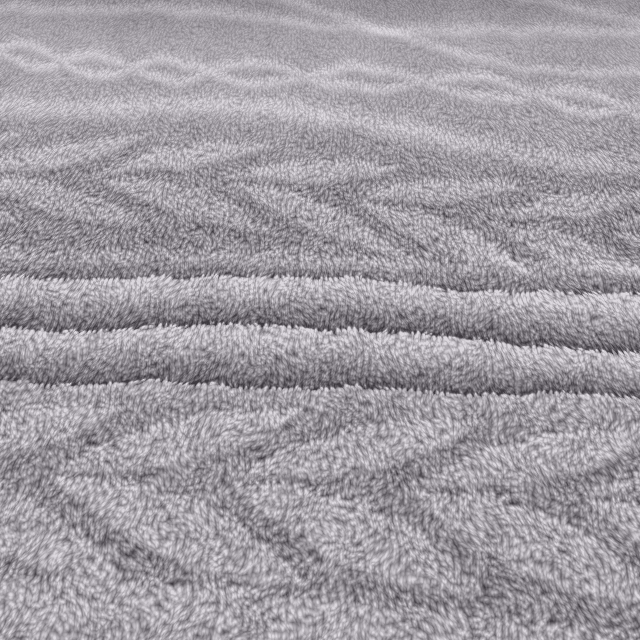
This texture is drawn by a WebGL 1 fragment shader. Its source:

```glsl
precision highp float;
uniform vec2 u_resolution;

#define TUFT_DENSITY 76.0
#define TUFT_CONTRAST 0.46
#define FIBRE_CONTRAST 0.24
#define TUFT_PUSH 0.013
#define BASE_TONE 0.575
#define PILE_LIFT 0.11
#define SLOPE_LIGHT 0.15
#define FAR_HAZE 0.09
#define TINT vec3(0.003, -0.013, 0.011)

vec2 hash2(vec2 c) {
  vec2 k = vec2(dot(c, vec2(127.1, 311.7)), dot(c, vec2(269.5, 183.3)));
  return fract(sin(k) * 43758.5453);
}

// Cellular pile: each cell is a tilted, elongated lock of fur
float tufts(vec2 q) {
  vec2 cell = floor(q);
  float swirl = 0.7 * sin(q.x * 0.13 + 2.0 * sin(q.y * 0.11));
  float best = -1.0;
  for (int j = -1; j <= 1; j++) {
    for (int i = -1; i <= 1; i++) {
      vec2 id = cell + vec2(float(i), float(j));
      vec2 rnd = hash2(id);
      vec2 o = q - id - 0.5 - 0.8 * (rnd - 0.5);
      float a = swirl + 1.8 * (rnd.x - 0.5);
      o = mat2(cos(a), sin(a), -sin(a), cos(a)) * o;
      float lock = 1.0 - length(o * vec2(1.3, 0.72)) - 0.14 * o.y;
      best = max(best, lock + 0.25 * rnd.y);
    }
  }
  return best;
}

float mottle(vec2 p) {
  return sin(p.x * 17.0 + 3.0 * sin(p.y * 11.0)) * sin(p.y * 29.0 + 2.0 * sin(p.x * 13.0))
       + 0.6 * sin(p.x * 43.0 + 2.5 * sin(p.y * 37.0)) * sin(p.y * 61.0 + 2.0 * sin(p.x * 31.0));
}

float ridge(float d, float width) {
  return exp(-d * d / (width * width));
}

// Two rows of curved leaves fanning out from a shared stem
float leaves(vec2 p, float start, float period, float stem, float above, float below) {
  float size = p.y < stem ? above : below;
  float w = abs(p.y - stem) / size;
  float u = fract((p.x - start) / period);
  float height = 0.0;
  for (int i = 0; i < 2; i++) {
    float a = clamp((u + float(i)) / 1.5, 0.001, 0.999);
    float inside = min(1.0 - pow(1.0 - a, 2.4) - w, w - pow(a, 3.0));
    height = max(height, smoothstep(-0.003, 0.013, inside * size));
  }
  return height;
}

// Sculpted height of the pile; p.y runs downward from the far edge
float relief(vec2 p) {
  float drop = smoothstep(0.2, 1.0, p.x);
  float h = leaves(p, 0.143, 0.2, 0.28 + 0.085 * drop, 0.064, 0.083);
  h += leaves(p, 0.07, 0.28, 0.742 + 0.045 * p.x, 0.116, 0.168);

  // Borders beside the leaf bands
  h += ridge(p.y - 0.176 - 0.09 * smoothstep(0.35, 1.0, p.x), 0.018);
  h += 0.8 * ridge(p.y - 0.41 - 0.02 * drop, 0.014);
  float border = p.y - 0.895 - 0.05 * p.x - 0.05 * p.x * p.x;
  h += smoothstep(0.0, 0.02, border) * (1.0 - 0.5 * smoothstep(0.06, 0.12, border));

  // Twisted ropes and far cords
  float rope = 0.088 + 0.085 * p.x + 0.008 * sin(p.x * 7.0);
  float twist = 0.016 * sin(p.x * 24.0 + 1.5 * sin(p.x * 5.0));
  h += 0.9 * max(ridge(p.y - rope - twist, 0.010), ridge(p.y - rope + twist, 0.010));
  h += 0.7 * ridge(p.y - 0.022 - 0.035 * smoothstep(0.2, 0.65, p.x), 0.010);
  h += 0.7 * ridge(p.y + 0.01 - 0.13 * smoothstep(0.3, 0.9, p.x), 0.009);
  h += 0.6 * ridge(p.y - 0.2 * (p.x - 0.8), 0.009);
  return h;
}

float foldShade(float f) {
  return mix(0.155, -0.15, smoothstep(0.05, 1.0, f)) - 0.07 * smoothstep(0.8, 1.0, f);
}

void main() {
  vec2 p = gl_FragCoord.xy / u_resolution;
  p.y = 1.0 - p.y;

  // Pile shrinks with distance
  float depth = 0.35 + 0.65 * p.y;
  vec2 q = TUFT_DENSITY * vec2((p.x - 0.5) / depth, log(depth) / 0.65);
  q += 0.35 * sin(q.yx * 0.7 + 1.7 * sin(q * 0.31));
  float lock = tufts(q) - 0.78;
  float fibre = tufts(q * vec2(2.3, 1.7) + 19.0) - 0.78;
  float focus = mix(0.38, 1.0, smoothstep(0.03, 0.38, p.y));

  // Locks roughen the sculpted outlines
  vec2 s = p + vec2(0.4, 1.0) * TUFT_PUSH * lock * depth;
  s.y += 0.0025 * sin(p.x * 37.0 + 2.0 * sin(p.x * 23.0));
  float h = relief(s);
  float slope = relief(s + vec2(0.003, 0.008)) - h;
  float pattern = PILE_LIFT * min(h, 1.2) + SLOPE_LIGHT * clamp(slope, -1.0, 1.0);

  // Overlapping folds across the middle
  float e1 = 0.433 + 0.023 * smoothstep(0.55, 0.75, s.x);
  float e2 = 0.511 + 0.033 * smoothstep(0.55, 0.85, s.x) + 0.004 * sin(s.x * 14.0);
  float e3 = 0.592 + 0.028 * s.x + 0.004 * sin(s.x * 19.0);
  float shade = pattern - 0.07 * ridge(s.y - e1, 0.012);
  float soft = 0.003;
  shade = mix(shade, 0.045 + foldShade((s.y - e1) / (e2 - e1)), smoothstep(-soft, soft, s.y - e1));
  shade = mix(shade, 0.045 + foldShade((s.y - e2) / (e3 - e2)), smoothstep(-soft, soft, s.y - e2));
  float rim = 0.15 * exp(-max(s.y - e3, 0.0) / 0.03);
  shade = mix(shade, pattern + rim, smoothstep(-soft, soft, s.y - e3));

  float tone = BASE_TONE + shade + 0.018 * mottle(p);
  tone += FAR_HAZE * (1.0 - smoothstep(0.14, 0.34, p.y)) * smoothstep(-0.03, 0.08, p.y);
  tone += focus * (TUFT_CONTRAST * lock + FIBRE_CONTRAST * fibre);
  gl_FragColor = vec4(clamp(tone, 0.24, 0.86) + TINT, 1.0);
}
```
